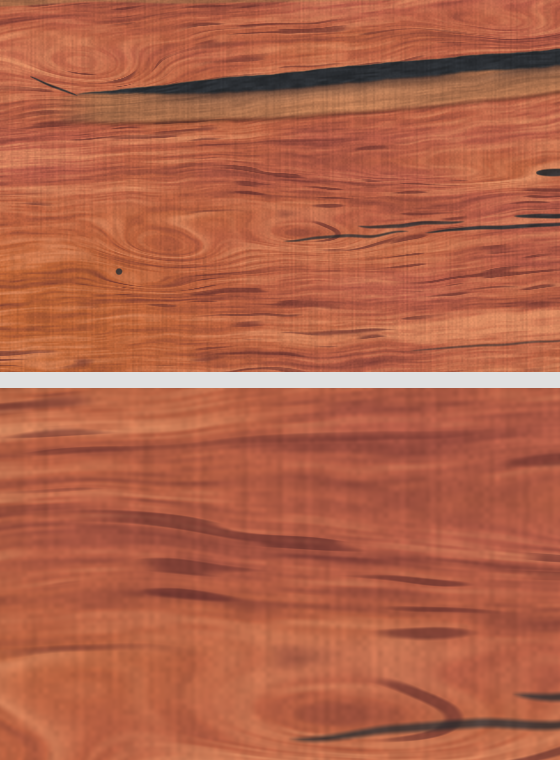
Top: the whole. Bottom: its middle third, enlarged.
Reproduce this texture procedurally as a Shadertoy shader.

```glsl
#define RED_WOOD vec3(0.715, 0.375, 0.262)
#define LIGHT_WOOD vec3(0.86, 0.545, 0.385)
#define DARK_WOOD vec3(0.43, 0.205, 0.19)
#define SAPWOOD vec3(0.70, 0.47, 0.32)
#define AMBER vec3(0.73, 0.39, 0.19)
#define CHARCOAL vec3(0.165, 0.175, 0.19)
#define GRAIN_CONTRAST 1.0
#define WARP 0.075
#define SAW_MARKS 0.10

float hash(vec2 p) {
    vec3 q = fract(vec3(p.xyx) * 0.1031);
    q += dot(q, q.yzx + 33.33);
    return fract((q.x + q.y) * q.z);
}

float noise(vec2 p) {
    vec2 i = floor(p), f = fract(p);
    f = f * f * (3.0 - 2.0 * f);
    return mix(mix(hash(i), hash(i + vec2(1, 0)), f.x),
               mix(hash(i + vec2(0, 1)), hash(i + vec2(1, 1)), f.x), f.y);
}

float fbm(vec2 p) {
    float sum = 0.0, amp = 0.5;
    for (int i = 0; i < 4; i++) {
        sum += amp * noise(p);
        p = p * 2.03 + 17.3;
        amp *= 0.5;
    }
    return sum / 0.9375;
}

// Swirls that bend the grain: centre, then radii
const vec4 SWIRLS[6] = vec4[6](
    vec4(0.25, 0.81, 0.17, 0.060), vec4(1.36, 0.93, 0.22, 0.040),
    vec4(0.46, 0.33, 0.17, 0.060), vec4(0.83, 0.36, 0.20, 0.050),
    vec4(1.18, 0.53, 0.25, 0.028), vec4(0.40, 0.24, 0.12, 0.025));

// Height across the grain; its level lines are the growth rings
float grainHeight(vec2 p) {
    float slope = mix(0.025, 0.10, smoothstep(0.45, 0.78, p.y));
    float h = p.y - slope * (p.x - 0.75);
    h += WARP * (fbm(p * vec2(1.9, 4.0) + 3.1) - 0.5);
    h += 0.012 * (noise(p * vec2(7.0, 18.0)) - 0.5);
    for (int i = 0; i < 6; i++) {
        vec4 s = SWIRLS[i];
        vec2 d = (p - s.xy) / s.zw;
        d.y += 0.35 * d.x;
        h += 1.9 * s.w * exp(-dot(d, d));
    }
    return h;
}

// Thin pointed split between two ends
float split(vec2 p, vec2 a, vec2 b, float width) {
    float t = clamp((p.x - a.x) / (b.x - a.x), 0.0, 1.0);
    float taper = sqrt(4.0 * t * (1.0 - t));
    float y = mix(a.y, b.y, t) + 0.012 * (noise(vec2(p.x * 14.0, a.y * 90.0)) - 0.5);
    return smoothstep(-0.003, 0.003, width * taper - abs(p.y - y)) * smoothstep(0.0, 0.5, taper);
}

void mainImage(out vec4 fragColor, in vec2 fragCoord) {
    vec2 p = fragCoord / iResolution.y;
    float h = grainHeight(p);

    // Streaks along the grain, from broad bands to fine fibres
    float bands = noise(vec2(p.x * 1.3, h * 19.0)) - 0.5;
    float rings = noise(vec2(p.x * 2.2 + 5.0, h * 62.0)) - 0.5;
    float streaks = noise(vec2(p.x * 6.0, h * 125.0 + 9.0)) - 0.5;
    float fibres = noise(vec2(p.x * 22.0, h * 230.0)) - 0.5;
    float tone = 0.30 * bands + 0.34 * rings + 0.34 * streaks + 0.26 * fibres;
    tone += 0.45 * (fbm(p * vec2(2.2, 5.0) + 21.0) - 0.5);
    tone += 0.22 * exp(-pow((p.y - 0.10 - 0.02 * p.x) / 0.045, 2.0)) * smoothstep(0.2, 1.1, p.x);
    tone += 0.20 * exp(-dot((p - vec2(0.0, 0.56)) / vec2(0.35, 0.09), (p - vec2(0.0, 0.56)) / vec2(0.35, 0.09)));
    tone *= GRAIN_CONTRAST;

    // Amber lower left, rosy elsewhere
    float amber = smoothstep(1.0, 0.1, p.x) * smoothstep(0.55, 0.25, p.y);
    vec3 wood = mix(RED_WOOD, AMBER, 0.75 * amber);
    wood += vec3(-0.005, -0.012, 0.022) * (fbm(p * vec2(2.0, 9.0) + 40.0) - 0.4) * 3.0 * (1.0 - amber);
    wood = mix(wood, LIGHT_WOOD, clamp(tone * 2.1, 0.0, 1.0));
    wood = mix(wood, DARK_WOOD, clamp(-tone * 1.7, 0.0, 1.0));

    // Short dark pores
    float pores = smoothstep(0.70, 0.90, noise(vec2(p.x * 9.0 + 3.0, h * 105.0)));
    pores *= smoothstep(0.35, 0.65, noise(p * vec2(3.0, 9.0) + 8.0));
    wood = mix(wood, DARK_WOOD * 0.92, 0.65 * pores);

    // Pale sapwood under the great crack and along the top edge
    float s = (p.x - 0.20) / 1.306;
    float ragged = 0.010 * (fbm(vec2(p.x * 16.0, 2.0)) - 0.5);
    float top = 0.745 + 0.15 * s - 0.028 * s * s + ragged;
    float base = 0.667 + 0.083 * s * s + 0.8 * ragged;
    float sap = smoothstep(base - 0.006, base + 0.012, p.y) * smoothstep(top + 0.004, top - 0.004, p.y);
    sap *= smoothstep(-0.10, 0.08, s);
    float rim = smoothstep(0.990, 0.998, p.y + 0.012 * noise(vec2(p.x * 4.0, 1.0)) - 0.012 * p.x);
    vec3 sapColor = SAPWOOD * (0.93 + 0.10 * s + 0.45 * tone);
    wood = mix(wood, sapColor, max(0.88 * sap, 0.8 * rim));
    wood *= 1.0 - 0.22 * exp(-pow((p.y - base) / 0.006, 2.0)) * smoothstep(-0.1, 0.1, s);

    // Great crack with a smoky lower side
    float thick = 0.043 * smoothstep(-0.02, 0.38, s) + 0.008 * (fbm(vec2(p.x * 9.0, 6.0)) - 0.5);
    float below = top - thick - p.y;
    float smoke = exp(-max(below, 0.0) / 0.021) * smoothstep(0.25, 0.65, noise(vec2(p.x * 4.5, h * 24.0)) + 0.15);
    smoke *= smoothstep(0.0, 0.003, top - p.y) * smoothstep(0.02, 0.30, s);
    wood = mix(wood, vec3(0.25, 0.19, 0.18), 0.85 * smoke);
    float crack = smoothstep(-0.003, 0.003, top - p.y) * smoothstep(0.005, -0.005, below);
    crack *= smoothstep(-0.005, 0.02, s);

    // Smaller splits and a pin knot
    float splits = split(p, vec2(0.08, 0.79), vec2(0.21, 0.745), 0.003);
    splits = max(splits, 0.85 * split(p, vec2(0.76, 0.355), vec2(1.10, 0.375), 0.004));
    splits = max(splits, 0.85 * split(p, vec2(0.96, 0.393), vec2(1.25, 0.403), 0.005));
    splits = max(splits, split(p, vec2(1.14, 0.377), vec2(1.62, 0.408), 0.005));
    splits = max(splits, split(p, vec2(1.38, 0.42), vec2(1.60, 0.428), 0.006));
    splits = max(splits, split(p, vec2(1.44, 0.538), vec2(1.54, 0.540), 0.010));
    splits = max(splits, 0.6 * split(p, vec2(1.10, 0.055), vec2(1.60, 0.095), 0.003));
    float knot = smoothstep(0.011, 0.006, length(p - vec2(0.32, 0.27)));
    vec3 charred = CHARCOAL * (0.85 + 0.35 * noise(vec2(p.x * 30.0, h * 150.0)));
    wood = mix(wood, charred, max(max(crack, 0.92 * splits), 0.85 * knot));

    // Faint upright saw marks and fine speckle
    float saw = noise(vec2(p.x * 190.0, p.y * 7.0)) - 0.5;
    float speckle = noise(p * 210.0) - 0.5;
    wood *= 1.0 + SAW_MARKS * saw + 0.08 * speckle;
    fragColor = vec4(clamp(wood, 0.0, 1.0), 1.0);
}
```
